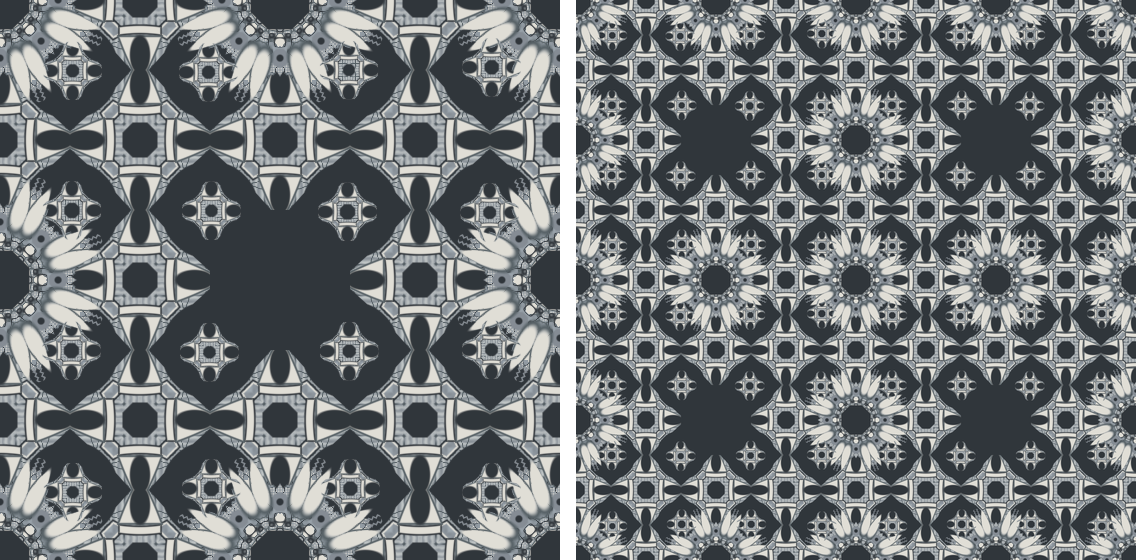
Left, the tile; right, the same tile 2 across and 2 down.
Write a WebGL 2 fragment shader that draws this pattern.

```glsl
#version 300 es
precision highp float;
// Ornamental lattice of clawed medallions on dark slate: a 4 x 4 grid with small
// medallions in the gaps, collage wreaths at alternate nodes and an open centre.
// Each motif is folded by symmetry, then layered from distance functions and noise.
#define INK    vec3(0.19, 0.21, 0.23)
#define SHADOW vec3(0.34, 0.38, 0.40)
#define STEEL  vec3(0.52, 0.55, 0.58)
#define MIST   vec3(0.62, 0.66, 0.69)
#define PALE   vec3(0.76, 0.78, 0.78)
#define CREAM  vec3(0.88, 0.87, 0.84)
#define REPEATS 4.0
#define SMALL_SCALE 0.41
#define HOLE 0.25
#define CLAW_GAP 0.125
#define PATCHES 6.5
#define PI 3.14159265

uniform vec2 u_resolution;
out vec4 fragColor;

float hash(vec2 p) { return fract(sin(dot(p, vec2(127.1, 311.7))) * 43758.5453); }

float noise(vec2 p) {
  vec2 i = floor(p), f = fract(p);
  f = f * f * (3.0 - 2.0 * f);
  return mix(mix(hash(i), hash(i + vec2(1, 0)), f.x),
             mix(hash(i + vec2(0, 1)), hash(i + vec2(1, 1)), f.x), f.y);
}

// Smooth coverage of a signed distance d with edge width w
float fill(float d, float w) { return smoothstep(w, -w, d); }

// Medallion of radius 1: colour in rgb, coverage in a
vec4 medallion(vec2 p, float gap, float hole, float w) {
  vec2 a = abs(p);
  if (a.y > a.x) a = a.yx;               // x runs along an arm, y across it
  float reach = 1.0 - a.x;
  float diag = (a.x + a.y) * 0.7071, side = (a.x - a.y) * 0.7071;
  float oval = (length((a - vec2(0.78, 0.0)) / vec2(0.28, gap + 0.02)) - 1.0) * gap;
  float body = max(0.70 - length(a - 1.0), max(a.y - gap - 0.9 * reach, a.x - 1.0));
  body = max(body, max(-oval, hole - max(a.x, diag)));

  // Striped, mottled ground
  float grain = noise(a * 19.0);
  float stripe = 0.5 + 0.5 * sin(a.y * 75.0 + 2.0 * grain);
  vec3 col = mix(STEEL, PALE, 0.65 * stripe + 0.35 * grain);
  col = mix(col, SHADOW, fill(abs(noise(a * 11.0 + 7.0) - 0.5) - 0.05, 0.04));

  // Corner panels with a pale frame
  float panel = max(abs(diag - 0.57) - 0.075, side - 0.13 + 0.3 * (diag - 0.57));
  col = mix(col, mix(MIST, STEEL, grain), fill(panel, w));
  col = mix(col, CREAM, fill(abs(panel) - 0.012, w));
  col = mix(col, INK, fill(abs(panel - 0.03) - 0.011, w));

  // Curved bars around the hole
  float bar = max(abs(a.x - 0.42 - 0.25 * a.y * a.y) - 0.05, a.y - 0.29);
  col = mix(col, INK, fill(bar - 0.022, w));
  col = mix(col, CREAM, fill(bar, w));

  // Claws and the dark cut behind them
  float outer = gap * 0.75 + 0.42 * reach + 0.15 * reach * (0.5 - reach);
  float claw = max(a.y - outer, 0.53 - a.x);
  col = mix(col, SHADOW, fill(claw - 0.028, w));
  col = mix(col, CREAM, fill(claw, w));
  return vec4(col, fill(body, w));
}

// Eightfold collage ring of patches, blades, hubs and twigs
vec4 wreath(vec2 p, float w) {
  float r = length(p);
  float t = abs(mod(atan(p.y, p.x + 1e-5) + PI / 8.0, PI / 4.0) - PI / 8.0);
  vec2 q = r * vec2(cos(t), sin(t));
  float rim = 1.02 + 0.32 * smoothstep(0.08, 0.32, t) + 0.14 * abs(fract(t * 11.0) - 0.5);
  float ring = max((r - rim) * 0.6, 0.42 - q.x);

  // Angular patches from the two nearest scattered points
  vec2 g = q * PATCHES, cell = floor(g), id = cell;
  float d1 = 9.0, d2 = 9.0;
  for (int k = 0; k < 9; k++) {
    vec2 c = cell + vec2(k % 3 - 1, k / 3 - 1);
    float d = length(c + vec2(hash(c), hash(c + 41.0)) - g);
    if (d < d1) { d2 = d1; d1 = d; id = c; } else d2 = min(d2, d);
  }
  float pick = hash(id + 13.0);
  float dots = fill(length(fract(q * 27.0) - 0.5) - 0.32, 27.0 * w);
  vec3 col = mix(mix(MIST, STEEL, noise(q * 16.0)), CREAM, 0.75 * dots);
  if (pick < 0.42) col = CREAM;
  else if (pick < 0.62) col = mix(STEEL, MIST, noise(q * 22.0));
  col = mix(col, SHADOW, fill((d2 - d1) / PATCHES - 0.012, w) * step(0.4, noise(q * 9.0)));
  col = mix(col, INK, fill(abs(noise(q * 8.0 + 3.0) - 0.5) - 0.025, 0.03));

  // Hub on each axis
  float hub = length(q - vec2(0.83, 0.0));
  col = mix(col, STEEL, fill(hub - 0.13, w));
  col = mix(col, INK, fill(hub - 0.05, w));

  // Blades pointing outward, then zigzag twigs between them
  vec2 b = mat2(0.961, -0.276, 0.276, 0.961) * q - vec2(1.12, 0.0);
  float blade = (length(b / vec2(0.36, 0.10 - 0.12 * b.x)) - 1.0) * 0.09;
  col = mix(col, SHADOW, fill(abs(blade - 0.012) - 0.012, w));
  col = mix(col, CREAM, fill(blade, w));
  float zigzag = abs(r * sin(PI / 8.0 - t) - 0.06 * abs(fract(r * 15.0) - 0.5) - 0.03);
  float twig = max(zigzag - 0.012, abs(r - 1.43) - 0.13);
  col = mix(col, STEEL, fill(twig, w));
  return vec4(col, fill(min(min(ring, blade), twig), w));
}

void main() {
  vec2 uv = gl_FragCoord.xy / u_resolution;
  float w = 2.0 * REPEATS / min(u_resolution.x, u_resolution.y);
  vec2 grid = uv * REPEATS, node = mod(floor(grid + 0.5), REPEATS);
  vec3 col = INK;

  // Large medallions, except at nodes even in both directions
  vec4 layer = medallion(2.0 * (fract(grid + 0.5) - 0.5), CLAW_GAP, HOLE, w);
  if (mod(node.x, 2.0) + mod(node.y, 2.0) > 0.5) col = mix(col, layer.rgb, layer.a);

  // Wreaths at the even nodes, leaving the centre open
  vec2 pair = mod(floor(grid * 0.5 + 0.5), REPEATS * 0.5);
  layer = wreath(4.0 * (fract(grid * 0.5 + 0.5) - 0.5), w);
  if (pair.x * pair.y < 0.5) col = mix(col, layer.rgb, layer.a);

  // Small medallions in the gaps, slightly varied
  vec2 gapId = mod(floor(grid), REPEATS);
  vec2 shift = 0.04 * (vec2(hash(gapId), hash(gapId + 5.0)) - 0.5);
  float hole = HOLE * (0.8 + 0.3 * hash(gapId + 9.0));
  layer = medallion(2.0 * (fract(grid) - 0.5 + shift) / SMALL_SCALE, 0.2, hole, w / SMALL_SCALE);
  col = mix(col, layer.rgb, layer.a);
  fragColor = vec4(col, 1.0);
}
```
